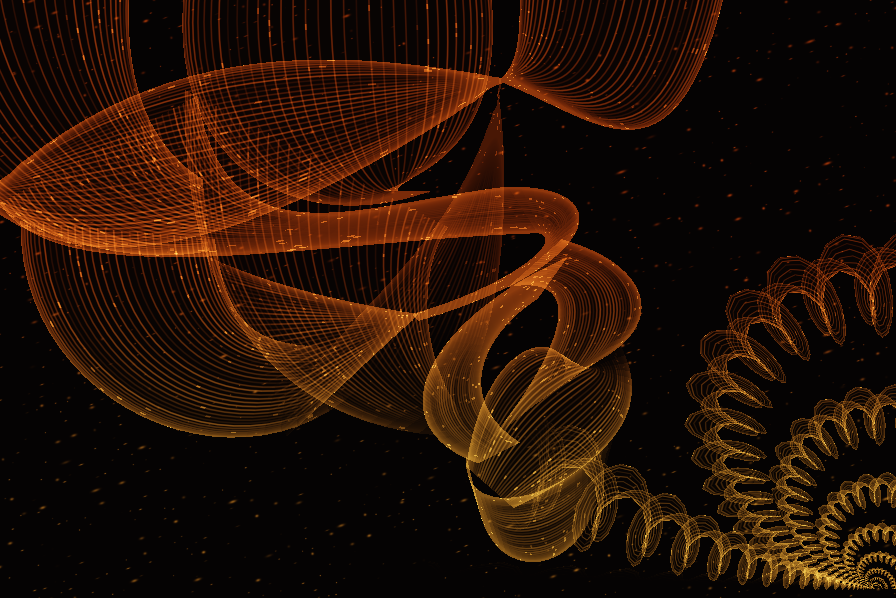
A WebGL 1 fragment shader for this background:

```glsl
precision highp float;
uniform vec2 u_resolution;

#define FOCUS vec2(1.465, 0.015)
#define LINE 0.0018
#define SPANS 26
#define COIL_SPANS 42
#define COIL_PITCH 0.2
#define ARM_RATIO 0.57
#define STRANDS 38.0
#define EXPOSURE 1.1
#define EMBER vec3(1.0, 0.26, 0.03)
#define GOLD vec3(0.9, 0.5, 0.10)
#define NIGHT vec3(0.02, 0.011, 0.01)

const float PI = 3.14159;

float hash(vec2 p) {
  return fract(sin(dot(p, vec2(127.1, 311.7))) * 43758.5453);
}

float cross2(vec2 a, vec2 b) { return a.x * b.y - a.y * b.x; }

float lineWidth() { return max(LINE, 0.6 / u_resolution.y); }

// A ruling joins both ribbon edges: xy on one edge, zw on the other.
float side(vec2 p, vec4 rule) { return cross2(p - rule.xy, rule.zw - rule.xy); }

// Light of the strands between two successive rulings.
float span(vec2 p, vec4 r0, vec4 r1, float count, float index, float thin) {
  float f0 = side(p, r0), f1 = side(p, r1);
  if ((f0 > 0.0) == (f1 > 0.0)) return 0.0;
  float h = f0 / (f0 - f1);
  float fm = side(p, mix(r0, r1, h));
  if ((fm > 0.0) == (f0 > 0.0)) h += (1.0 - h) * fm / (fm - f1);
  else h *= f0 / (f0 - fm);

  vec4 rule = mix(r0, r1, h);
  vec2 across = rule.zw - rule.xy;
  float size = dot(across, across);
  float s = dot(p - rule.xy, across) / max(size, 1e-7);
  if (size < 1e-6 || s < 0.0 || s > 1.0) return 0.0;
  vec2 along = mix(r1.xy - r0.xy, r1.zw - r0.zw, s);
  float width = abs(cross2(across, along)) / max(length(along), 1e-5);

  // Strands crowd towards both edges, as on a folded sheet.
  float u = acos(1.0 - 2.0 * s) / PI * count;
  float gap = max(width * PI * sqrt(s * (1.0 - s)) / count, thin * 0.2);
  float strand = floor(u);
  float d = abs(fract(u) - 0.5) * gap;
  float cover = 1.4 * thin / gap;
  float vary = 0.2 + 0.8 * hash(vec2(strand, count));
  float line = (1.0 - smoothstep(0.0, 1.4 * thin, d)) * vary;
  float light = mix(line, min(cover, 1.8) * 0.6, smoothstep(0.5, 1.1, cover));
  float spark = step(0.985, hash(vec2(strand, floor((index + h) * 3.0))));
  return light * (1.0 + 2.0 * spark) + 0.02;
}

// Ribbon between two cubic curves; each column holds a control point of both.
// A loose ribbon dissolves at its far end.
float sheet(vec2 p, bool loose, mat4 m) {
  vec4 lo = min(min(m[0], m[1]), min(m[2], m[3]));
  vec4 hi = max(max(m[0], m[1]), max(m[2], m[3]));
  if (any(lessThan(p, min(lo.xy, lo.zw))) ||
      any(greaterThan(p, max(hi.xy, hi.zw)))) return 0.0;
  float sum = 0.0, thin = lineWidth();
  vec4 last = m[0];
  for (int i = 1; i <= SPANS; i++) {
    float t = float(i) / float(SPANS), u = 1.0 - t;
    vec4 next = m * vec4(u * u * u, 3.0 * u * u * t, 3.0 * u * t * t, t * t * t);
    float fade = loose ? 1.0 - smoothstep(0.7, 1.05, t) : 1.0;
    sum += fade * span(p, last, next, STRANDS, float(i), thin);
    last = next;
  }
  return sum;
}

vec4 coilRule(float turn) {
  float a = 2.0 * PI * turn;
  vec4 shape = vec4(0.09 * sin(a), 0.18 * cos(a),
                    0.08 * sin(a + 1.9), 0.13 * cos(a + 2.2));
  return shape + vec4(turn, 0.0, turn, 0.0) * COIL_PITCH;
}

// Endless looping ribbon along x.
float coil(vec2 q, float thin) {
  if (abs(q.y) > 0.19) return 0.0;
  q.x = mod(q.x, COIL_PITCH);
  float sum = 0.0;
  vec4 last = coilRule(-1.0);
  for (int i = 1; i <= COIL_SPANS; i++) {
    vec4 next = coilRule(-1.0 + 3.0 * float(i) / float(COIL_SPANS));
    sum += span(q, last, next, 16.0, float(i), thin);
    last = next;
  }
  return sum;
}

// Tail and nested arms, unrolled in log-polar space about the focus.
float spiral(vec2 p) {
  vec2 d = p - FOCUS;
  float r = max(length(d), 0.004), phi = atan(d.y, -d.x);
  if (r > 0.75) return 0.0;
  float thin = 0.7 * lineWidth() / r;
  float tail = coil(vec2(log(r), phi - 0.13 - 0.35 * r), thin);
  tail *= 1.0 - smoothstep(0.52, 0.64, r);

  float turn = max(phi, 0.03);
  float bend = exp(-1.69 * turn * turn);
  float slope = 3.38 * turn * bend / (1.0 - bend);
  float reach = log(0.51 * (1.0 - bend));
  float v = log(r) - reach, ratio = log(ARM_RATIO);
  v -= ratio * max(floor(v / ratio + 0.5), 0.0);
  float tilt = inversesqrt(1.0 + slope * slope);
  vec2 q = vec2(turn + reach + v * slope * tilt, v * tilt);
  return tail + coil(q, thin) * smoothstep(0.03, 0.25, phi);
}

// Drifting slanted sparks, one per cell at most.
float sparks(vec2 p, float scale) {
  vec2 q = mat2(0.94, -0.34, 0.34, 0.94) * p * scale;
  vec2 cell = floor(q);
  vec2 spot = 0.25 + 0.5 * vec2(hash(cell + 3.1), hash(cell + 7.7));
  vec2 d = (q - cell - spot) * vec2(mix(0.3, 1.0, hash(cell + 5.3)), 1.0);
  return step(0.75, hash(cell + scale)) * exp(-dot(d, d) * 300.0) * hash(cell + 9.2);
}

void main() {
  vec2 p = gl_FragCoord.xy / u_resolution.y;
  p.x += 0.5 * (1.5 - u_resolution.x / u_resolution.y);

  // Upper sweep and the fan beyond its pinch
  float g = sheet(p, false, mat4(-.25,1.05,.22,1.05, -.15,.6,.2,.85, .2,.55,.26,.75, .35,.58,.34,.7));
  g += sheet(p, false, mat4(-.1,.6,-.1,.74, .2,.93,.1,.46, .5,.93,.45,.6, .84,.87,.84,.86));
  g += sheet(p, false, mat4(.84,.862,.84,.87, 1,.8,.87,.9, 1.13,.66,.87,.95, 1.215,1.02,.87,1.02));
  g += 0.8 * sheet(p, false, mat4(.31,1.03,.82,1.03, .27,.72,.85,.8, .5,.6,.75,.72, .72,.68,.64,.68));
  // Middle band folding back to a pinch, then fanning out
  g += sheet(p, false, mat4(.33,.84,0,.66, .38,.55,.1,.5, .6,.66,.55,.6, .85,.688,.9,.61));
  g += sheet(p, false, mat4(.85,.688,.9,.61, 1.05,.69,.95,.6, 1,.55,.85,.52, .7,.463,.69,.475));
  g += sheet(p, true, mat4(.7,.475,.69,.463, .6,.49,.65,.43, .45,.52,.58,.36, .33,.58,.48,.27));
  // Large lower left loops and the faint veil
  g += sheet(p, true, mat4(.035,.63,.36,.6, .03,.32,.38,.46, .4,.16,.42,.42, .6,.35,.56,.42));
  g += 0.7 * sheet(p, true, mat4(.31,.85,.75,.62, .3,.45,.7,.55, .5,.28,.7,.4, .76,.27,.78,.3));
  g += 0.4 * sheet(p, true, mat4(.84,.87,.83,.87, .78,.6,.86,.7, .6,.5,.84,.5, .5,.35,.8,.4));
  // Tightening curls towards the tail
  g += sheet(p, false, mat4(.95,.57,.9,.5, .72,.47,.82,.45, .62,.29,.75,.34, .8,.225,.87,.26));
  g += sheet(p, true, mat4(.94,.6,.85,.52, 1.12,.55,1.02,.55, 1.12,.42,.9,.35, .93,.37,.79,.23));
  g += sheet(p, true, mat4(.78,.22,.86,.15, .82,.48,1,.22, .98,.44,1.1,.3, .94,.36,1.04,.42));
  g += sheet(p, true, mat4(.78,.24,.8,.16, .77,.12,.82,.02, .95,.16,.97,.03, 1.03,.28,1,.17));
  g += 0.75 * spiral(p);

  float dust = sparks(p, 30.0) + 0.8 * sparks(p, 57.0);
  vec3 hue = mix(GOLD, EMBER, smoothstep(0.2, 0.62, p.y));
  vec3 glow = hue * (0.62 * g + 0.8 * dust) + vec3(0.02, 0.02, 0.01) * g * g;
  gl_FragColor = vec4(NIGHT + 1.0 - exp(-EXPOSURE * glow), 1.0);
}
```
